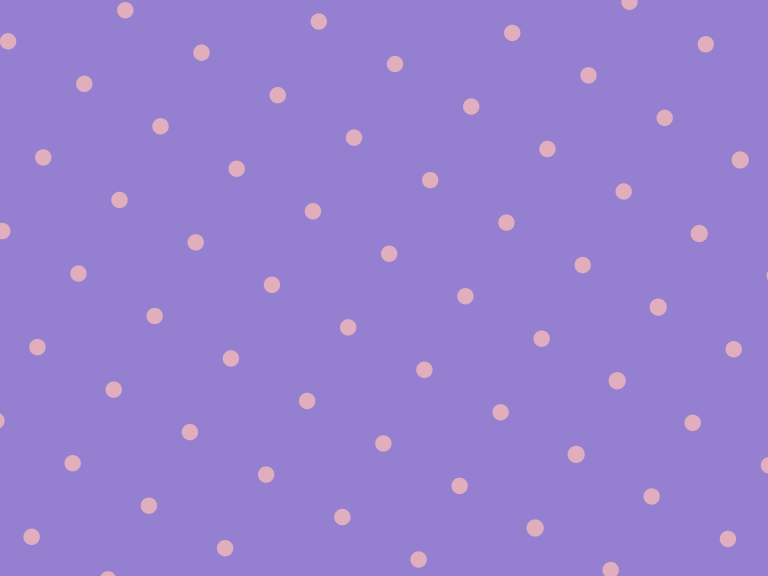
Write a Shadertoy shader that draws this pattern.

```glsl
// Small pink polka dots on a tilted grid over a flat violet ground.

#define GROUND_COLOR vec3(0.584, 0.498, 0.816)
#define DOT_COLOR    vec3(0.880, 0.682, 0.737)
#define SPACING      vec2(0.1515, 0.1463)  // grid pitch, in canvas heights
#define TILT         0.5084                // grid rotation, radians
#define ANCHOR       vec2(0.6757, 0.5595)  // centre of one dot
#define DOT_RADIUS   0.0142
#define CREASE_COL   3.0                   // column where the cloth is pinched
#define CREASE_SHIFT 0.0028                // pull on the columns past the crease
#define CREASE_SWELL 0.05                  // relative growth of dots on the crease

// Rotates into grid axes: x runs down to the right, y down to the left.
vec2 toGrid(vec2 p) {
    float c = cos(TILT), s = sin(TILT);
    return vec2(c * p.x - s * p.y, -s * p.x - c * p.y);
}

// Signed distance to the dot of the nearest grid cell.
float dotDistance(vec2 g) {
    vec2 cell = round(g / SPACING);
    vec2 center = cell * SPACING;
    float fromCrease = cell.x - CREASE_COL;

    // Slight wear: later columns slip back, crease dots swell
    center.x -= CREASE_SHIFT * smoothstep(-1.0, 1.0, fromCrease);
    float swell = CREASE_SWELL * (1.0 - min(abs(fromCrease), 1.0));
    return length(g - center) - DOT_RADIUS * (1.0 + swell);
}

void mainImage(out vec4 fragColor, in vec2 fragCoord) {
    vec2 p = fragCoord / iResolution.y;
    float pixel = 1.0 / iResolution.y;

    // Antialiased dots over the ground
    float d = dotDistance(toGrid(p - ANCHOR));
    float coverage = clamp(0.5 - d / pixel, 0.0, 1.0);
    fragColor = vec4(mix(GROUND_COLOR, DOT_COLOR, coverage), 1.0);
}
```
